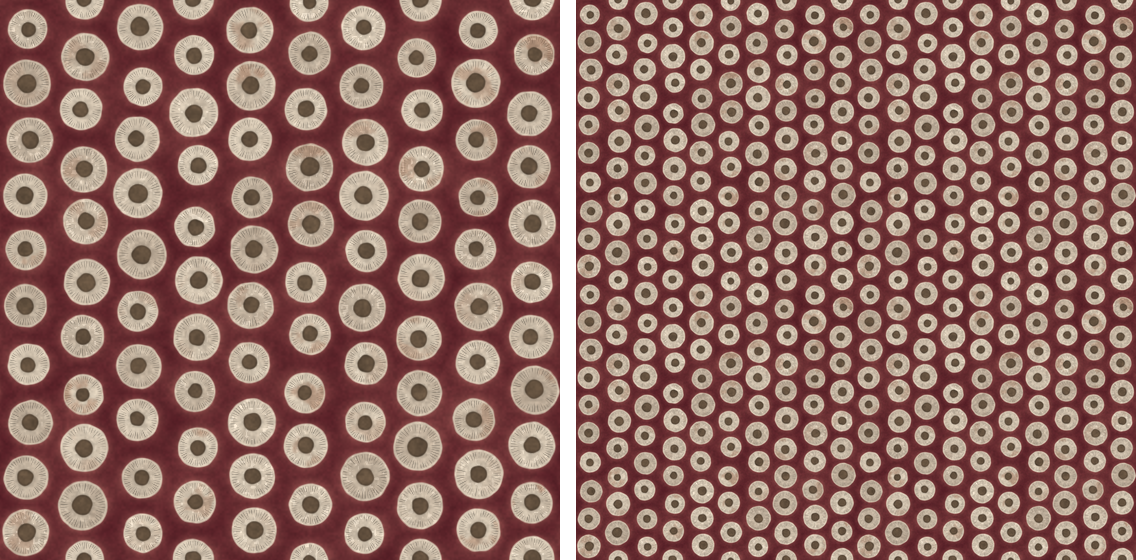
Left: one tile. Right: repeated 2 by 2.
Give the GLSL for this pattern, as a Shadertoy shader.

```glsl
// Staggered columns of worn ivory discs with dark centres and fine rays on mottled crimson.
#define CELLS 10.0
#define RADIUS_MIN 0.345
#define RADIUS_MAX 0.445
#define JITTER 0.11
#define HOLE_RATIO 0.375
#define RAYS 46.0
#define CRIMSON vec3(0.355, 0.135, 0.160)
#define ROSE vec3(0.510, 0.265, 0.260)
#define IVORY vec3(0.850, 0.795, 0.715)
#define STONE vec3(0.685, 0.615, 0.540)
#define UMBER vec3(0.380, 0.310, 0.240)
#define RUST vec3(0.590, 0.410, 0.310)

const float TAU = 6.2831853;

// Integer hash: three values in 0..1 from non-negative whole coordinates
vec3 hash3(vec3 cell) {
    uvec3 v = uvec3(cell) * 1664525u + 1013904223u;
    v.x += v.y * v.z; v.y += v.z * v.x; v.z += v.x * v.y;
    v ^= v >> 16u;
    v.x += v.y * v.z; v.y += v.z * v.x; v.z += v.x * v.y;
    return vec3(v >> 8u) / 16777216.0;
}

// Value noise that wraps after `period` units
float noise(vec2 p, float period, float seed) {
    vec2 i = floor(p), f = p - i;
    f = f * f * (3.0 - 2.0 * f);
    vec2 a = mod(i, period), b = mod(i + 1.0, period);
    return mix(mix(hash3(vec3(a, seed)).x, hash3(vec3(b.x, a.y, seed)).x, f.x),
               mix(hash3(vec3(a.x, b.y, seed)).x, hash3(vec3(b, seed)).x, f.x), f.y);
}

float fbm(vec2 uv, float freq, float seed) {
    float sum = 0.0, amp = 0.5;
    for (int k = 0; k < 4; k++) {
        sum += amp * noise(uv * freq, freq, seed + float(k));
        freq *= 2.0;
        amp *= 0.5;
    }
    return sum / 0.9375;
}

// Nearest disc: signed distance, offset from its centre, radius and id
float nearestDisc(vec2 p, out vec2 offset, out float radius, out vec2 id) {
    float best = 1e3;
    for (int x = -1; x <= 1; x++) {
        float column = floor(p.x) + float(x);
        float stagger = 0.5 * mod(column, 2.0);
        for (int y = -1; y <= 1; y++) {
            float row = floor(p.y - stagger) + float(y);
            vec2 cell = mod(vec2(column, row), CELLS);
            vec3 h = hash3(vec3(cell, 7.0));
            vec2 q = p - vec2(column, row + stagger) - 0.5 - JITTER * (h.xy - 0.5);
            float r = mix(RADIUS_MIN, RADIUS_MAX, h.z);
            float d = length(q) - r;
            if (d < best) {
                best = d;
                offset = q;
                radius = r;
                id = cell;
            }
        }
    }
    return best;
}

vec3 discColour(vec2 q, float radius, vec2 id, vec2 uv, float px) {
    vec3 h = hash3(vec3(id, 19.0)), wear = hash3(vec3(id, 31.0));
    float seed = 100.0 + id.x * CELLS + id.y;
    float r = length(q) / radius;
    float angle = atan(q.y, q.x) / TAU + 0.5;
    float blotch = fbm(uv, 48.0, 40.0);

    // Rays of uneven place, length and strength
    float turn = angle * RAYS;
    vec3 ray = hash3(vec3(mod(floor(turn), RAYS), seed, 3.0));
    float across = abs(fract(turn) - 0.5 - 0.3 * (ray.x - 0.5));
    float line = 1.0 - smoothstep(0.08, 0.34, across);
    float start = 0.48 + 0.22 * ray.y;
    line *= smoothstep(start, start + 0.15, r) * (1.0 - smoothstep(0.86, 0.95, r));
    line *= 0.3 + 0.7 * ray.z;

    // Ivory face, aged differently on each disc
    float age = 0.08 + 0.55 * h.x * h.x + 0.75 * (blotch - 0.45);
    vec3 col = mix(IVORY, STONE, clamp(age, 0.0, 1.0));
    col *= 1.0 - 0.21 * line;
    float stain = smoothstep(0.48, 0.72, fbm(uv, 30.0, 50.0)) * smoothstep(0.45, 1.0, wear.x);
    col = mix(col, RUST, 0.5 * stain);
    float fleck = smoothstep(0.68, 0.85, noise(uv * 200.0, 200.0, 60.0));
    col += 0.11 * fleck * wear.y;
    col = mix(col, IVORY * 1.03, 0.5 * smoothstep(0.89, 0.95, r));

    // Lumpy dark centre with a shaded edge
    float lump = noise(vec2(angle * 9.0, 0.0), 9.0, seed) - 0.5;
    float hole = radius * (HOLE_RATIO + 0.06 * (h.y - 0.5) + 0.05 * lump);
    float d = length(q - 0.03 * (wear.yz - 0.5)) - hole;
    col *= 1.0 - 0.13 * exp(-max(d, 0.0) / 0.025);
    vec3 centre = UMBER * (0.86 + 0.32 * blotch);
    centre *= 1.0 - 0.16 * smoothstep(-0.05, 0.0, d);
    float soft = max(px, 0.014);
    return mix(centre, col, smoothstep(-soft, soft, d));
}

void mainImage(out vec4 fragColor, in vec2 fragCoord) {
    vec2 uv = fragCoord / iResolution.xy;
    float px = CELLS / iResolution.y;
    vec2 q, id;
    float radius;
    float d = nearestDisc(uv * CELLS, q, radius, id);
    d += 0.022 * (noise(uv * 70.0, 70.0, 80.0) - 0.5);

    // Mottled ground with a rosy halo around each disc
    float mottle = fbm(uv, 16.0, 10.0) - 0.5;
    float halo = exp(-max(d, 0.0) / 0.075);
    vec3 ground = mix(CRIMSON, ROSE, clamp(0.1 + 0.85 * halo + 0.9 * mottle, -0.3, 1.0));

    float soft = max(px, 0.019);
    vec3 col = mix(discColour(q, radius, id, uv, px), ground, smoothstep(-soft, soft, d));

    // Fine grain
    float grain = noise(uv * 256.0, 256.0, 20.0) + noise(uv * 150.0, 150.0, 21.0) - 1.0;
    fragColor = vec4(clamp(col * (1.0 + 0.10 * grain), 0.0, 1.0), 1.0);
}
```
